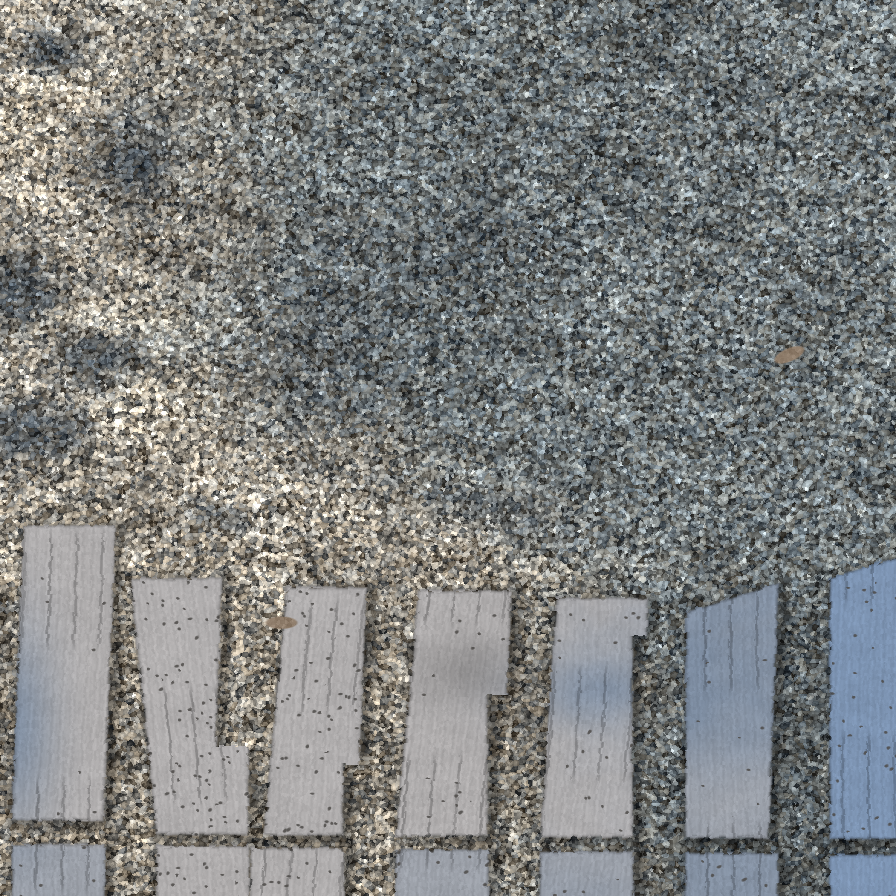
Give the GLSL for this texture, as a three.js fragment shader.

```glsl
// Coarse grey beach sand, half in shade, with a row of weathered planks below.
varying vec2 vUv;

vec2 hash2(vec2 p) {
  return fract(sin(vec2(dot(p, vec2(127.1, 311.7)), dot(p, vec2(269.5, 183.3)))) * 4375.85);
}

// Cellular grains: x = distance to the nearest seed, yz = random pair of that grain
vec3 grains(vec2 p) {
  vec2 cell = floor(p);
  vec3 nearest = vec3(9.0);
  for (int j = -1; j <= 1; j++)
    for (int i = -1; i <= 1; i++) {
      vec2 id = cell + vec2(float(i), float(j));
      float d = length(p - id - hash2(id));
      if (d < nearest.x) nearest = vec3(d, hash2(id + 37.0));
    }
  return nearest;
}

// Layered, rotated sines for dunes and soft stains, roughly -1 to 1
float waves(vec2 p) {
  float sum = 0.0, amp = 0.5;
  for (int i = 0; i < 5; i++) {
    sum += amp * sin(p.x + 1.7 * sin(p.y * 0.8)) * cos(p.y + 1.3 * sin(p.x * 0.7));
    p = mat2(1.3, 1.1, -1.1, 1.3) * p + 2.3;
    amp *= 0.68;
  }
  return sum;
}

float blob(vec2 p, vec2 centre, vec2 size) {
  vec2 q = (p - centre) / size;
  return exp(-dot(q, q));
}

// Per plank: lean, top height, slope of the top, height of the side notch
vec4 plankShape(int i) {
  return i == 0 ? vec4(0.013, 0.414, 0.0, 0.0)
       : i == 1 ? vec4(-0.029, 0.355, 0.0, 0.167)
       : i == 2 ? vec4(0.026, 0.345, 0.0, 0.147)
       : i == 3 ? vec4(0.026, 0.341, 0.0, 0.225)
       : i == 4 ? vec4(0.018, 0.333, 0.0, 0.290)
       : i == 5 ? vec4(0.001, 0.333, 0.31, 0.0)
       : vec4(0.0, 0.371, 0.31, 0.0);
}

// Nearest plank: x = signed distance, y = position across it, z = its index
vec3 planks(vec2 p) {
  vec3 best = vec3(9.0);
  for (int i = 0; i < 7; i++) {
    float n = float(i);
    vec4 s = plankShape(i);
    float centre = 0.065 + 0.1615 * n - 0.056 * step(2.0, n);
    float bottom = 0.084 - 0.0145 * min(n, 1.0) - 0.001 * n;
    float rise = (p.y - bottom) / (s.y - bottom);
    float left = centre + s.x * rise - 0.052 + (i == 2 ? 0.014 : 0.0);
    float right = p.y > s.w ? centre + s.x - 0.04 * (s.y - p.y) + 0.051 : centre + 0.051;
    float top = s.y + s.z * (p.x - centre);
    float upper = max(max(left - p.x, p.x - right), max(bottom - p.y, p.y - top));
    float lower = max(abs(p.x - centre) - 0.052, p.y - 0.058 + 0.002 * n);
    float d = min(upper, lower);
    if (d < best.x) best = vec3(d, p.x - centre - s.x * rise, n);
  }
  return best;
}

void main() {
  vec2 p = vUv;
  float dune = waves(p * vec2(13.0, 19.0));
  float fine = waves(p * vec2(45.0, 62.0) + 4.0);
  vec3 big = grains(p * vec2(150.0, 185.0) + 0.6 * fine);
  vec3 small = grains(p * vec2(310.0, 270.0));

  // Sunlight on the left and along the foot, cool shade on the right
  float edge = 0.25 + 0.42 * smoothstep(0.62, 0.34, p.y);
  float sun = smoothstep(0.2, -0.2, p.x - edge + 0.09 * dune + 0.04 * fine);
  vec3 sand = mix(vec3(0.415, 0.44, 0.445), vec3(0.60, 0.575, 0.53), sun);
  sand *= 1.0 + (0.13 + 0.10 * sun) * dune + 0.13 * fine;
  sand *= 1.0 - 0.16 * smoothstep(0.36, 0.3, p.y);

  // Footprints, hollows and the lit ridges beside them
  vec2 q = p + 0.014 * vec2(fine, dune);
  float hollow = blob(q, vec2(0.06, 0.95), vec2(0.04, 0.028))
    + blob(q, vec2(0.15, 0.82), vec2(0.045, 0.06))
    + blob(q, vec2(0.02, 0.67), vec2(0.05, 0.045))
    + blob(q, vec2(0.11, 0.60), vec2(0.05, 0.03))
    + blob(q, vec2(0.03, 0.52), vec2(0.075, 0.04))
    + 0.7 * blob(q, vec2(0.24, 0.43), vec2(0.03, 0.02))
    + 0.45 * blob(q, vec2(0.36, 0.62), vec2(0.09, 0.12))
    + 0.4 * blob(q, vec2(0.54, 0.73), vec2(0.07, 0.03))
    + 0.6 * blob(q, vec2(0.55, 0.43 + 0.25 * (0.55 - p.x)), vec2(0.11, 0.022));
  float ridge = blob(q, vec2(0.08, 0.91), vec2(0.06, 0.018))
    + blob(q, vec2(0.05, 0.625 + 0.3 * p.x), vec2(0.05, 0.012))
    + blob(q, vec2(0.18, 0.645), vec2(0.09, 0.01))
    + blob(q, vec2(0.02, 0.85), vec2(0.04, 0.05))
    + blob(q, vec2(0.16, 0.55), vec2(0.05, 0.04));
  sand = mix(sand, vec3(0.27, 0.295, 0.315), 0.9 * clamp(hollow, 0.0, 1.0));
  sand += vec3(0.12, 0.11, 0.09) * ridge;

  // Individual stones: tone, dark gaps, pale chips and a slight tint
  float tone = 0.75 * (big.y - 0.5) + 0.72 * (small.y - 0.5) + 0.4 * (0.42 - big.x);
  sand *= max(0.28, 1.0 + 1.1 * tone);
  sand += 0.05 * (big.z - 0.5) * vec3(1.0, 0.1, -1.0) + 0.17 * step(0.94, small.z);

  // Planks, with sand nibbling at their edges and a thin cast shadow
  vec3 plank = planks(p + 0.003 * (big.yz - 0.5));
  sand *= 1.0 - 0.35 * smoothstep(0.012, 0.0, planks(p + vec2(-0.005, 0.004)).x);
  float n = plank.z;
  float shade = smoothstep(3.6, 5.4, n + 0.3 * dune)
    * (1.0 - 0.5 * smoothstep(0.22, 0.1, p.y) * step(n, 5.5));
  shade += 0.9 * blob(p, vec2(0.015, 0.19), vec2(0.045, 0.11));
  shade += 0.8 * blob(p, vec2(0.67, 0.23), vec2(0.09, 0.04));
  shade += 0.4 * smoothstep(0.065, 0.05, p.y) * (1.0 - step(abs(n - 1.5), 0.6));
  vec3 wood = mix(vec3(0.69, 0.68, 0.68), vec3(0.49, 0.55, 0.63), clamp(shade, 0.0, 1.0));
  wood += vec3(0.0, 0.03, 0.07) * step(5.5, n);
  wood *= 1.0 - 0.16 * blob(p, vec2(0.52, 0.25), vec2(0.06, 0.035));

  // Wood grain, drifting slightly along each board
  float streak = plank.y * 700.0 + 1.6 * sin(p.y * 14.0 + n * 2.0) + n * 5.0;
  wood *= 1.0 + 0.02 * sin(streak) + 0.02 * sin(streak * 1.73 + 2.0 * dune) + 0.03 * fine;
  float crack = smoothstep(0.9, 1.0, sin(streak * 0.31)) * smoothstep(-0.1, 0.4, sin(p.y * 23.0 + n * 4.0));
  wood *= 1.0 - 0.2 * crack + 0.06 * (small.y - 0.5);

  // Crumbs of sand scattered over the boards
  float littered = 0.02 + 0.07 * step(abs(n - 1.5), 0.6) + 0.05 * step(5.5, n);
  float crumbs = step(1.0 - littered, big.z + 0.05 * dune) * smoothstep(0.45, 0.15, big.x);
  wood = mix(wood, vec3(0.30, 0.29, 0.28), 0.85 * crumbs);
  wood *= 1.0 - 0.2 * smoothstep(-0.004, 0.0, plank.x);
  vec3 color = mix(sand, wood, smoothstep(0.0015, -0.0015, plank.x));

  // Two bits of driftwood
  float twig = min(length((p - vec2(0.881, 0.604 + 0.35 * (p.x - 0.881))) / vec2(0.017, 0.008)),
                   length((p - vec2(0.314, 0.305)) / vec2(0.018, 0.007)));
  color = mix(color, vec3(0.56, 0.49, 0.42) + 0.1 * tone, smoothstep(1.1, 0.85, twig));
  gl_FragColor = vec4(clamp(color, 0.0, 1.0), 1.0);
}
```
